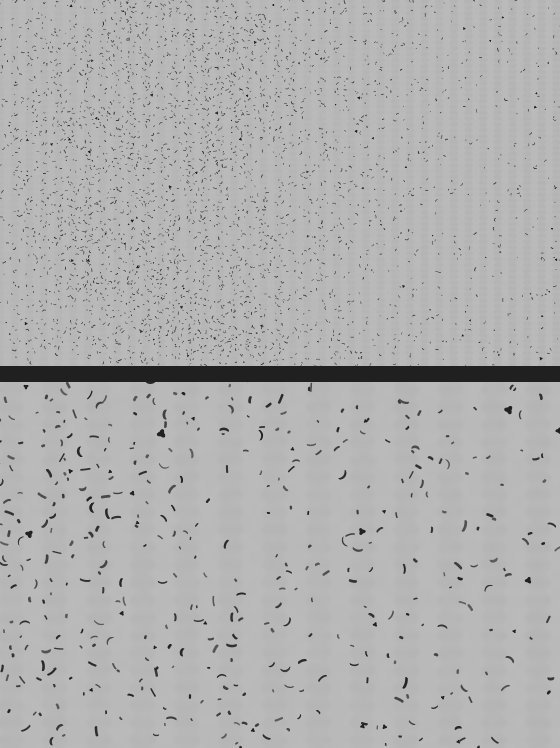
Top: the whole. Bottom: its middle third, enlarged.
A WebGL 1 fragment shader for this texture:

```glsl
precision highp float;

uniform vec2 u_resolution;

const vec3 PAPER = vec3(0.727);
const vec3 BAND = vec3(0.703);
const vec3 INK = vec3(0.13);
const float STRIPE_PERIOD = 0.04;
const float SCALLOP_PERIOD = 0.016;
const float TAU = 6.28318;

float hash(vec2 p) {
  return fract(sin(dot(p, vec2(127.1, 311.7))) * 43758.5453);
}

float noise(vec2 p) {
  vec2 cell = floor(p);
  vec2 f = fract(p);
  f = f * f * (3.0 - 2.0 * f);
  float low = mix(hash(cell), hash(cell + vec2(1.0, 0.0)), f.x);
  float high = mix(hash(cell + vec2(0.0, 1.0)), hash(cell + vec2(1.0)), f.x);
  return mix(low, high, f.y);
}

// Soft vertical bands with scalloped edges, from 0 to 1
float stripes(vec2 p, float period, float scallop) {
  float wave = sin(TAU * p.y / scallop);
  float across = abs(fract(p.x / period) - 0.5) * 2.0 + 0.08 * wave;
  return smoothstep(0.35, 0.65, across) * (0.8 + 0.2 * wave);
}

// Share of cells holding a fleck: a slanting cloud, left of the middle
float fleckDensity(vec2 p) {
  float ridge = 0.48 + 0.1 * sin(4.0 * p.y + 2.6);
  float offset = (p.x - ridge) / (p.x < ridge ? 0.42 : 0.5);
  float cloud = exp(-offset * offset);
  float clumps = 0.45 + 0.65 * noise(p * 9.0) + 0.45 * noise(p * 28.0);
  return (0.1 + 0.58 * cloud) * clumps;
}

// Pixel coverage of a stroke, faint when thinner than a pixel
float coverage(float dist, float radius, float pixel) {
  float edge = (radius + 0.5 * pixel - dist) / pixel;
  return clamp(edge, 0.0, min(1.0, 2.0 * radius / pixel));
}

// Short bent fibres, one at most per cell
float fibres(vec2 p, float size, float pixel) {
  vec2 home = floor(p / size);
  float ink = 0.0;
  for (int j = -1; j <= 1; j++) {
    for (int i = -1; i <= 1; i++) {
      vec2 cell = home + vec2(float(i), float(j));
      vec2 jitter = vec2(hash(cell), hash(cell + 17.3));
      vec2 centre = (cell + jitter) * size;
      float columns = 0.75 + 0.5 * stripes(centre, STRIPE_PERIOD, SCALLOP_PERIOD);
      float present = step(hash(cell + 41.9), fleckDensity(centre) * columns);
      float angle = TAU * hash(cell + 63.1);
      vec2 along = vec2(cos(angle), sin(angle));
      vec2 q = p - centre;
      q = vec2(dot(q, along), dot(q, vec2(-along.y, along.x)));
      q.y -= (hash(cell + 5.7) - 0.5) * 240.0 * q.x * q.x;
      float shape = hash(cell + 88.4);
      float halfLength = mix(0.0006, 0.0042, shape * shape);
      q.x -= clamp(q.x, -halfLength, halfLength);
      float radius = mix(0.0006, 0.0013, hash(cell + 29.6));
      float strength = mix(0.6, 1.0, hash(cell + 71.2));
      ink = max(ink, present * strength * coverage(length(q), radius, pixel));
    }
  }
  return ink;
}

// Sparse, larger, slightly uneven specks
float specks(vec2 p, float size, float pixel) {
  vec2 home = floor(p / size);
  float ink = 0.0;
  for (int j = -1; j <= 1; j++) {
    for (int i = -1; i <= 1; i++) {
      vec2 cell = home + vec2(float(i), float(j));
      vec2 centre = (cell + vec2(hash(cell + 2.3), hash(cell + 9.8))) * size;
      float present = step(hash(cell + 33.5), 0.1 + 0.4 * fleckDensity(centre));
      vec2 q = p - centre;
      float lobe = 1.0 + 0.25 * sin(3.0 * atan(q.y, q.x + 0.00001) + TAU * hash(cell));
      float pick = hash(cell + 52.6);
      float radius = mix(0.0014, 0.0037, pick * pick * pick) * lobe;
      ink = max(ink, present * coverage(length(q), radius, pixel));
    }
  }
  return ink;
}

void main() {
  vec2 p = gl_FragCoord.xy / u_resolution.y;
  float pixel = 1.0 / u_resolution.y;

  // Ribbed ground, a little clearer towards the right
  float ribs = stripes(p, STRIPE_PERIOD, SCALLOP_PERIOD);
  vec3 colour = mix(PAPER, BAND, ribs * mix(0.65, 1.0, smoothstep(0.7, 1.5, p.x)));
  colour += 0.008 * (noise(p * 120.0) - 0.5);

  // Scattered ink
  float ink = max(fibres(p, 0.0135, pixel), specks(p, 0.045, pixel));
  gl_FragColor = vec4(mix(colour, INK, ink), 1.0);
}
```
